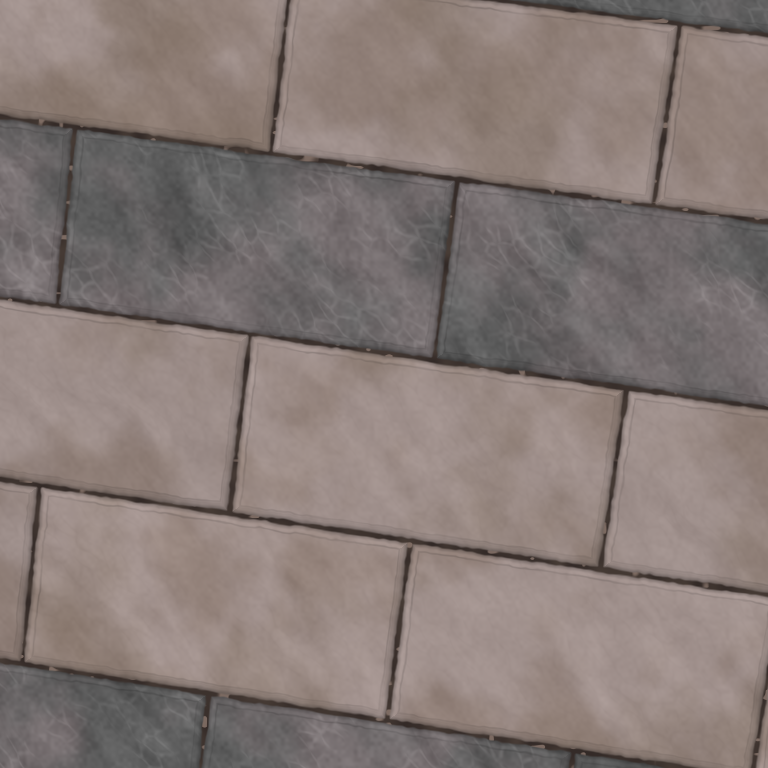
A three.js fragment shader for this texture:

```glsl
// Tilted running-bond paving: weathered sandstone blocks with courses of grey slate.
varying vec2 vUv;

// Layout, in canvas units
const float COURSE_HEIGHT = 0.236;
const float COURSE_SPREAD = 0.0068;  // courses widen to the right
const float COURSE_TILT = 0.130;
const float COURSE_START = 0.084;
const float BLOCK_LENGTH = 0.506;
const float BLOCK_TAPER = 0.0078;    // blocks shorten downwards
const float JOINT_LEAN = 0.021;
const vec2 BOND_SHIFT = vec2(0.750, 0.238); // even, odd courses
const float GAP = 0.0027;
const float CORNER = 0.005;
const float RIM = 0.0125;
const float SOFT = 0.0016;

// Colours
const vec3 SAND_PALE = vec3(0.635, 0.574, 0.558);
const vec3 SAND_WARM = vec3(0.575, 0.508, 0.478);
const vec3 SAND_STAIN = vec3(0.49, 0.425, 0.375);
const vec3 SLATE_COOL = vec3(0.355, 0.355, 0.355);
const vec3 SLATE_MAUVE = vec3(0.455, 0.425, 0.430);
const vec3 JOINT_SOIL = vec3(0.28, 0.235, 0.21);
const vec3 JOINT_DEEP = vec3(0.19, 0.155, 0.145);
const vec3 DEBRIS = vec3(0.57, 0.49, 0.45);

vec2 hash2(vec2 p) {
  vec3 q = fract(p.xyx * vec3(0.1031, 0.1030, 0.0973));
  q += dot(q, q.yzx + 33.33);
  return fract((q.xx + q.yz) * q.zy);
}

float noise(vec2 p) {
  vec2 i = floor(p), f = fract(p);
  f = f * f * (3.0 - 2.0 * f);
  float low = mix(hash2(i).x, hash2(i + vec2(1.0, 0.0)).x, f.x);
  float high = mix(hash2(i + vec2(0.0, 1.0)).x, hash2(i + 1.0).x, f.x);
  return mix(low, high, f.y);
}

float fbm(vec2 p) {
  float sum = 0.0, amp = 0.53;
  for (int i = 0; i < 4; i++) {
    sum += amp * noise(p);
    p = mat2(1.6, 1.2, -1.2, 1.6) * p + 7.3;
    amp *= 0.5;
  }
  return sum;
}

// Distances to the two nearest cell points
vec2 cellular(vec2 p) {
  vec2 cell = floor(p), near = vec2(8.0);
  for (int y = -1; y <= 1; y++) {
    for (int x = -1; x <= 1; x++) {
      vec2 c = cell + vec2(float(x), float(y));
      float d = length(c + hash2(c) - p);
      near = d < near.x ? vec2(d, near.x) : vec2(near.x, min(near.y, d));
    }
  }
  return near;
}

void main() {
  vec2 p = vec2(vUv.x, 1.0 - vUv.y);

  // Course and block coordinates, counted down and across
  float v = (p.y + COURSE_START - COURSE_TILT * p.x) / (COURSE_HEIGHT + COURSE_SPREAD * p.x);
  float course = floor(v);
  float blockLength = BLOCK_LENGTH - BLOCK_TAPER * v;
  float u = (p.x + JOINT_LEAN * v) / blockLength;
  u -= mod(course, 2.0) < 0.5 ? BOND_SHIFT.x : BOND_SHIFT.y;
  vec2 id = vec2(floor(u), course);
  vec2 seed = hash2(id + 31.0);
  float cycle = mod(course, 5.0);
  bool slate = abs(cycle - 1.0) < 0.5 || cycle > 3.5;

  // Rounded block with a ragged edge
  vec2 halfSize = 0.5 * vec2(blockLength, COURSE_HEIGHT);
  vec2 local = (fract(vec2(u, v)) - 0.5) * 2.0 * halfSize;
  vec2 side = halfSize - abs(local);
  vec2 q = CORNER - side;
  float inset = CORNER - length(max(q, 0.0)) - min(max(q.x, q.y), 0.0);
  inset += 0.0025 * (noise(p * 38.0) - 0.5) + 0.0018 * (noise(p * 130.0) - 0.5);

  // Surface layers: clouds, diagonal trowel marks, crinkles and grain
  vec2 s = p + seed * 17.0;
  float cloud = fbm(s * 8.0);
  vec2 warped = s + 0.025 * vec2(fbm(s * 14.0), fbm(s * 14.0 + 5.0));
  vec2 along = mat2(0.77, 0.64, -0.64, 0.77) * warped;
  float marks = fbm(along * vec2(42.0, 15.0)) - 0.5;
  vec2 cells = cellular(along * vec2(58.0, 30.0));
  float crinkle = 1.0 - smoothstep(0.0, 0.28, cells.y - cells.x);
  float grain = noise(p * 190.0) - 0.5;

  vec3 color;
  if (slate) {
    color = mix(SLATE_COOL, SLATE_MAUVE, smoothstep(0.32, 0.68, cloud));
    color += 0.15 * marks + 0.045 * crinkle * smoothstep(0.4, 0.65, fbm(s * 17.0)) + 0.045 * grain;
  } else {
    color = mix(SAND_WARM, SAND_PALE, smoothstep(0.30, 0.60, cloud));
    float stain = smoothstep(0.52, 0.76, fbm(s * 6.0 + 20.0));
    color = mix(color, SAND_STAIN, 0.48 * stain);
    color += 0.085 * marks - 0.012 * crinkle * cloud + 0.018 * grain;
  }
  color *= 0.975 + 0.05 * seed.x;

  // Chamfer: lit top and left, shaded bottom and right, with a worn inner line
  float facing = side.x < side.y ? sign(local.x) : sign(local.y);
  float rim = 1.0 - smoothstep(RIM - 0.003, RIM, inset);
  float wear = 0.4 + 0.6 * noise(p * 22.0);
  color *= 1.0 - rim * wear * (0.035 + 0.075 * facing);
  color *= 1.0 - 0.13 * wear * smoothstep(0.0022, 0.0, abs(inset - RIM));
  color *= 1.0 - 0.20 * (1.0 - smoothstep(GAP, GAP + 0.006, inset));

  // Soil-filled joints with scattered pale crumbs
  vec3 joint = mix(JOINT_DEEP, JOINT_SOIL, noise(p * 55.0));
  float crumbs = smoothstep(0.80, 0.92, noise(p * vec2(75.0, 110.0) + 4.0));
  joint = mix(joint, DEBRIS, 0.75 * crumbs);
  color = mix(joint, color, smoothstep(GAP - SOFT, GAP + SOFT, inset));

  gl_FragColor = vec4(color, 1.0);
}
```
